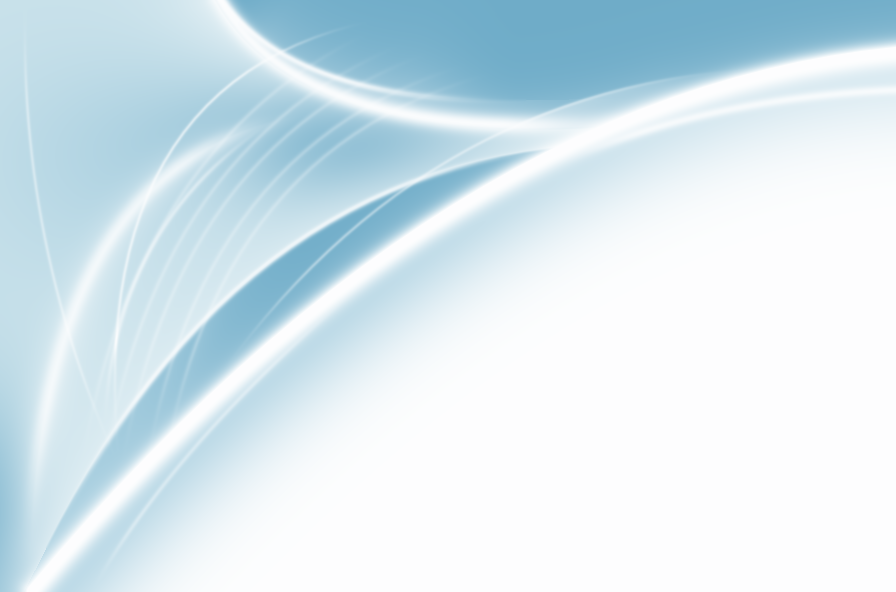
This background is drawn by a Shadertoy shader. Its source:

```glsl
const vec3 WHITE = vec3(0.992, 0.994, 0.996);
const vec3 PALE = vec3(0.79, 0.885, 0.92);
const vec3 SKY = vec3(0.64, 0.80, 0.87);
const vec3 DEEP = vec3(0.435, 0.675, 0.785);

float hash(float n) {
    return fract(sin(n * 127.1) * 43758.5453);
}

vec2 bezier(vec2 a, vec2 b, vec2 c, float t) {
    return mix(mix(a, b, t), mix(b, c, t), t);
}

// Signed distance (positive on the left of travel) and curve parameter
vec2 arc(vec2 p, vec2 a, vec2 b, vec2 c) {
    const int STEPS = 28;
    float nearest = 1e5, side = 1.0, along = 0.0;
    vec2 start = a;
    for (int i = 0; i < STEPS; i++) {
        vec2 end = bezier(a, b, c, float(i + 1) / float(STEPS));
        vec2 dir = end - start, rel = p - start;
        float h = clamp(dot(rel, dir) / dot(dir, dir), 0.0, 1.0);
        float dist = length(rel - dir * h);
        if (dist < nearest) {
            nearest = dist;
            side = dir.x * rel.y - dir.y * rel.x < 0.0 ? -1.0 : 1.0;
            along = (float(i) + h) / float(STEPS);
        }
        start = end;
    }
    return vec2(nearest * side, along);
}

float bell(float x, float width) {
    return exp(-x * x / (width * width));
}

float taper(float t) {
    return smoothstep(0.0, 0.25, t) * (1.0 - smoothstep(0.7, 1.0, t));
}

float strand(vec2 curve, float width) {
    return bell(curve.x, width) * taper(curve.y);
}

// Crisp on one side, fading over a distance on the other
float veil(float d, float fade) {
    return smoothstep(-0.003, 0.003, d) * exp(-max(d, 0.0) / fade);
}

vec3 lighten(vec3 col, float amount) {
    return mix(col, WHITE, clamp(amount, 0.0, 1.0));
}

void mainImage(out vec4 fragColor, in vec2 fragCoord) {
    vec2 p = fragCoord / iResolution.xy * vec2(1.512, 1.0);

    // Principal curves
    vec2 band = arc(p, vec2(0.059, 0.0), vec2(0.758, 0.833), vec2(1.512, 0.907));
    vec2 sweep = arc(p, vec2(0.364, 1.0), vec2(0.512, 0.734), vec2(1.102, 0.793));
    vec2 crest = arc(p, vec2(0.374, 1.0), vec2(0.502, 0.823), vec2(0.886, 0.831));
    vec2 sail = arc(p, vec2(0.079, 0.075), vec2(0.394, 0.705), vec2(0.965, 0.752));
    vec2 bow = arc(p, vec2(0.049, 0.016), vec2(0.059, 0.744), vec2(0.531, 0.809));
    vec2 thread = arc(p, vec2(0.374, 0.37), vec2(0.709, 0.833), vec2(1.24, 0.882));

    // Pale field on the left with deeper hollows
    vec2 hollow = (p - vec2(0.58, 0.77)) / vec2(0.27, 0.11);
    vec2 corner = (p - vec2(-0.03, 0.1)) / vec2(0.09, 0.22);
    vec3 col = mix(PALE, SKY, 0.5 * bell(p.x - 0.2, 0.25) * bell(p.y - 0.72, 0.2));
    col = mix(col, DEEP, 0.85 * exp(-dot(hollow, hollow)));
    col = mix(col, DEEP, 0.8 * exp(-dot(corner, corner)));
    col = lighten(col, 0.55 * veil(-sweep.x, 0.07) * smoothstep(0.65, 1.0, p.y));
    col = lighten(col, 0.35 * veil(sail.x, 0.07));
    col = lighten(col, 0.25 * veil(-bow.x, 0.05) * taper(bow.y));

    // Deep pocket beneath the sail, and open sky above the sweep
    vec3 pocket = mix(SKY, DEEP, smoothstep(0.1, 0.55, p.x));
    col = mix(col, pocket, smoothstep(0.003, -0.003, sail.x) * 1.0);
    float above = smoothstep(-0.003, 0.003, sweep.x);
    vec3 sky = lighten(DEEP, 0.28 * veil(crest.x, 0.06) * taper(crest.y));
    float wisp = veil(-thread.x, 0.07) * smoothstep(0.55, 0.85, p.x);
    sky = lighten(sky, 0.38 * wisp * (1.0 - smoothstep(0.95, 1.3, p.x)));
    sky = lighten(sky, 0.45 * smoothstep(0.004, -0.004, crest.x)
        * (1.0 - smoothstep(0.4, 1.0, sweep.y)));
    col = mix(col, sky, above);

    // Bright ribbons
    col = lighten(col, 0.95 * bell(sweep.x - 0.006, 0.016) * (1.0 - smoothstep(0.75, 1.0, sweep.y)));
    col = lighten(col, 0.55 * veil(sweep.x, 0.03) * smoothstep(0.3, 0.8, sweep.y));
    col = lighten(col, 0.85 * bell(crest.x, 0.006) * (1.0 - smoothstep(0.5, 1.0, crest.y)));
    col = lighten(col, 0.8 * strand(sail, 0.005));
    col = lighten(col, 0.55 * strand(bow, 0.014) + 0.25 * strand(bow, 0.035));
    col = lighten(col, 0.4 * strand(thread, 0.003));

    // Fine strands
    vec2 loopArc = arc(p, vec2(0.201, 0.213), vec2(0.138, 0.862), vec2(0.63, 0.965));
    vec2 inner = arc(p, vec2(0.177, 0.272), vec2(0.187, 0.626), vec2(0.472, 0.803));
    vec2 fall = arc(p, vec2(0.043, 1.0), vec2(0.03, 0.587), vec2(0.201, 0.213));
    col = lighten(col, 0.6 * strand(loopArc, 0.003) + 0.45 * strand(inner, 0.004));
    col = lighten(col, 0.4 * strand(fall, 0.003));
    for (int i = 0; i < 5; i++) {
        float k = float(i);
        float shift = 0.035 * k + 0.02 * hash(k + 1.0);
        vec2 faint = arc(p, vec2(0.13 + shift, 0.2), vec2(0.22 + shift, 0.76),
            vec2(0.62 + 1.5 * shift, 0.95 - 0.5 * shift));
        col = lighten(col, 0.22 * strand(faint, 0.004) + 0.1 * veil(-faint.x, 0.02) * taper(faint.y));
    }

    // White ground below the main band, tinted along its rim
    float rim = 0.8 * bell(band.x, 0.12) * (1.0 - 0.45 * smoothstep(0.5, 1.4, p.x));
    vec3 ground = mix(WHITE, SKY, rim);
    vec2 hem = arc(p, vec2(0.154, 0.0), vec2(0.295, 0.252), vec2(0.61, 0.518));
    vec2 lower = arc(p, vec2(0.945, 0.724), vec2(1.181, 0.833), vec2(1.512, 0.848));
    ground = lighten(ground, 0.4 * strand(hem, 0.004));
    ground = lighten(ground, 0.8 * bell(lower.x, 0.008) * smoothstep(0.0, 0.3, lower.y));
    col = mix(col, ground, smoothstep(0.006, -0.006, band.x));

    // Main band and its glow
    float glow = 0.45 * exp(-abs(band.x) / 0.035) * step(0.0, band.x);
    col = lighten(col, glow + bell(band.x, 0.021));
    fragColor = vec4(col, 1.0);
}
```
